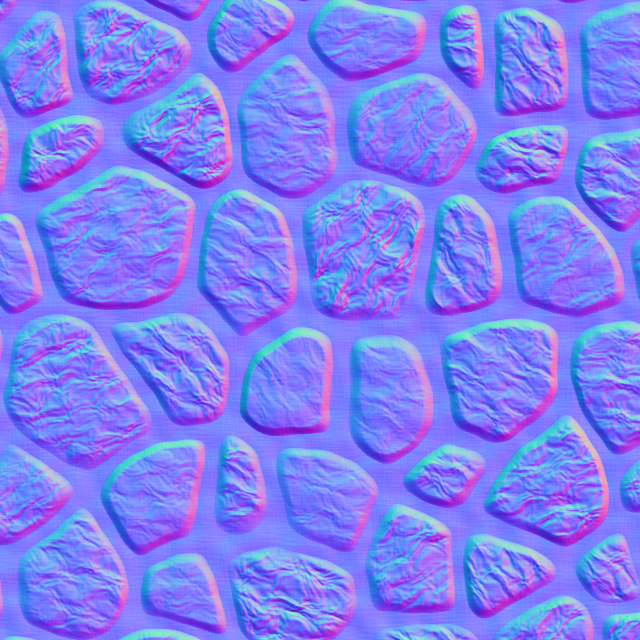
This texture map is drawn by a Shadertoy shader. Its source:

```glsl
const float STONES_ACROSS = 6.0;
const float SLOPE_STEP = 0.007;   // in stone cells

struct Stone {
    float inset;   // distance inward from the rounded outline
    vec2 seed;
};

vec2 hash2(vec2 p) {
    vec2 q = vec2(dot(p, vec2(127.1, 311.7)), dot(p, vec2(269.5, 183.3)));
    return fract(sin(q) * 43758.5);
}

mat2 rotation(float angle) {
    float c = cos(angle), s = sin(angle);
    return mat2(c, s, -s, c);
}

float cornerNoise(vec2 cell, vec2 corner, vec2 f) {
    float angle = 6.2832 * hash2(cell + corner).x;
    return dot(vec2(cos(angle), sin(angle)), f - corner);
}

float gradientNoise(vec2 p) {
    vec2 cell = floor(p), f = fract(p);
    vec2 u = f * f * f * (f * (f * 6.0 - 15.0) + 10.0);
    float low = mix(cornerNoise(cell, vec2(0, 0), f), cornerNoise(cell, vec2(1, 0), f), u.x);
    float high = mix(cornerNoise(cell, vec2(0, 1), f), cornerNoise(cell, vec2(1, 1), f), u.x);
    return mix(low, high, u.y);
}

vec2 bend(vec2 p, float frequency, float amount) {
    vec2 q = p * frequency;
    return p + amount * vec2(gradientNoise(q), gradientNoise(q + 19.3));
}

vec2 stoneCentre(vec2 id, float jitter) {
    float stagger = mod(id.y, 2.0) * 0.5 - 0.25;
    return id + 0.5 + vec2(stagger, 0.0) + jitter * (hash2(id) - 0.5);
}

float stoneWeight(vec2 id, float spread) {
    return spread * hash2(id + 57.0).x;
}

// Weighted Voronoi cell with its corners rounded by a smooth minimum
Stone findStone(vec2 p, float jitter, float spread, float rounding) {
    vec2 base = floor(p), ownerId = base, owner = vec2(0);
    float nearest = 1e3;
    for (int j = -2; j <= 2; j++)
    for (int i = -2; i <= 2; i++) {
        vec2 id = base + vec2(i, j);
        vec2 toCentre = stoneCentre(id, jitter) - p;
        float power = dot(toCentre, toCentre) - stoneWeight(id, spread);
        if (power < nearest) {
            nearest = power;
            ownerId = id;
            owner = toCentre;
        }
    }
    float sum = 1e-12;
    for (int j = -2; j <= 2; j++)
    for (int i = -2; i <= 2; i++) {
        vec2 id = base + vec2(i, j);
        if (id == ownerId) continue;
        vec2 toCentre = stoneCentre(id, jitter) - p;
        float power = dot(toCentre, toCentre) - stoneWeight(id, spread);
        float border = (power - nearest) / (2.0 * max(distance(toCentre, owner), 0.05));
        sum += exp(-border / rounding);
    }
    return Stone(-rounding * log(sum), hash2(ownerId + 113.0));
}

// Wrinkled rock, stretched along a direction of its own
float rockRelief(vec2 p, vec2 seed) {
    vec2 q = rotation((seed.y - 0.5) * 2.0) * p * vec2(0.85, 1.1) + seed * 31.0;
    q = bend(q, 5.0, 0.09);
    vec2 grain = q * vec2(0.65, 1.15);
    return 0.055 * gradientNoise(grain * 3.5)
         + 0.034 * gradientNoise(grain * 9.0 + 4.7)
         + 0.012 * gradientNoise(q * 21.0 + 8.1);
}

// Fine crossed streaks over a soft swell
float mortarRelief(vec2 p) {
    return 0.0014 * (gradientNoise(p * vec2(7, 42)) + gradientNoise(p * vec2(42, 7)))
         + 0.025 * gradientNoise(p * 4.0);
}

float wallHeight(vec2 p) {
    vec2 bent = bend(p, 0.75, 0.3);
    Stone stone = findStone(bent, 0.68, 0.27, 0.06);
    float gap = mix(0.035, 0.075, stone.seed.y);
    float inset = stone.inset - gap + 0.018 * gradientNoise(p * 5.0);

    float rim = mix(0.025, 0.075, stone.seed.x) * smoothstep(0.0, 0.085, inset);
    float dome = 0.05 * (1.0 - exp(-max(inset, 0.0) / 0.15));
    float cover = smoothstep(0.0, 0.1, inset);
    float roughness = mix(0.35, 1.3, fract(stone.seed.x * 7.3 + stone.seed.y));
    roughness *= 1.0 + 0.6 * gradientNoise(p * 2.3);
    return rim + dome + mortarRelief(p) + cover * roughness * rockRelief(p, stone.seed);
}

vec3 surfaceNormal(vec2 p, float eps) {
    float here = wallHeight(p);
    float right = wallHeight(p + vec2(eps, 0));
    float up = wallHeight(p + vec2(0, eps));
    vec2 slope = vec2(right - here, up - here) / eps;
    return normalize(vec3(-slope, 1.0));
}

void mainImage(out vec4 fragColor, in vec2 fragCoord) {
    vec2 uv = fragCoord / iResolution.y;
    vec3 normal = surfaceNormal(uv * STONES_ACROSS + 3.0, SLOPE_STEP);
    fragColor = vec4(0.5 + 0.5 * normal, 1.0);
}
```
